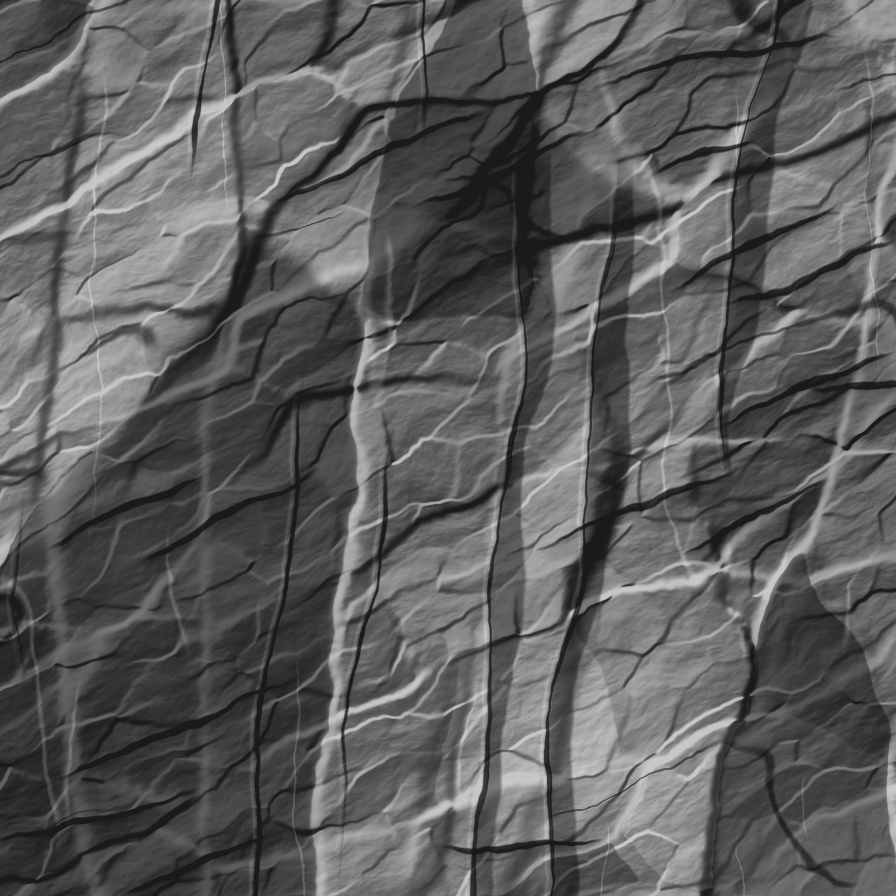
Reproduce this texture procedurally as a Shadertoy shader.

```glsl
// Grey cliff face: tilted Voronoi facets in steep and diagonal directions form
// a height field lit from the upper left. Shadowed blocks, long upright cracks,
// short ledges and thin veins are layered over it.

float hash(vec2 p) {
    vec3 q = fract(p.xyx * vec3(.1031, .1030, .0973));
    q += dot(q, q.yzx + 33.33);
    return fract((q.x + q.y) * q.z);
}

vec2 hash2(vec2 p) {
    return vec2(hash(p), hash(p + 71.7));
}

float noise(vec2 p) {
    vec2 cell = floor(p), f = fract(p);
    f = f * f * (3. - 2. * f);
    return mix(mix(hash(cell), hash(cell + vec2(1, 0)), f.x),
               mix(hash(cell + vec2(0, 1)), hash(cell + 1.), f.x), f.y);
}

float fbm(vec2 p) {
    float sum = 0., amp = .5;
    for (int i = 0; i < 5; i++) {
        sum += amp * noise(p);
        p = mat2(1.6, 1.2, -1.2, 1.6) * p + 13.1;
        amp *= .5;
    }
    return sum;
}

// Coordinates along and across a direction
vec2 along(vec2 p, float angle) {
    vec2 dir = vec2(cos(angle), sin(angle));
    return vec2(dot(p, dir), dot(p, vec2(-dir.y, dir.x)));
}

// Broken planes with narrow blended edges: x = height, y = random tone
vec2 facets(vec2 p) {
    vec2 base = floor(p), sum = vec2(0);
    float total = 0.;
    for (int j = -1; j <= 1; j++)
    for (int i = -1; i <= 1; i++) {
        vec2 cell = base + vec2(i, j);
        vec2 d = p - cell - hash2(cell);
        vec2 slope = 2. * hash2(cell + 19.) - 1.;
        float weight = exp(-30. * dot(d, d));
        sum += weight * vec2(dot(slope, d) + .5 * hash(cell + 5.), hash(cell + 43.));
        total += weight;
    }
    return sum / total;
}

vec2 roughness(vec2 p) {
    return vec2(fbm(p * 9.), fbm(p * 9. + 31.)) - .5;
}

// x = height, y = tone of the steep blocks, z = tone of the diagonal slabs
vec3 rock(vec2 p) {
    vec2 q = p + .05 * roughness(p);
    vec2 blocks = facets(along(q, 1.46) * vec2(1.8, 6.5));
    vec2 slabs = facets(along(q, .45) * vec2(4., 9.) + 7.);
    vec2 chips = facets(along(q, .6) * vec2(11., 26.) + 3.);
    float grain = fbm(along(q, .5) * vec2(20., 42.));
    float height = .018 * blocks.x + .012 * slabs.x + .0035 * chips.x + .003 * grain;
    return vec3(height, blocks.y, slabs.y);
}

void mainImage(out vec4 fragColor, in vec2 fragCoord) {
    vec2 p = fragCoord / iResolution.xy;
    vec2 rough = roughness(p);
    vec2 q = p + .05 * rough;

    // Relief lighting, compressed so that steps stay within the tonal range
    float eps = .002;
    vec3 stone = rock(p);
    vec2 grad = vec2(rock(p + vec2(eps, 0)).x, rock(p + vec2(0, eps)).x) - stone.x;
    float light = dot(grad / eps, vec2(.6, -.8));
    float tone = .435 + light / (1. + 2.5 * abs(light));

    // Broad weathering, pale slabs and shadowed faces
    tone += .4 * (fbm(along(p, .9) * vec2(2., 5.)) - .49);
    tone += .09 * (1. - smoothstep(.1, .15, stone.z));
    tone *= 1. - .42 * smoothstep(.81, .87, stone.y);
    tone *= 1. - .35 * smoothstep(.85, .91, stone.z);

    // Pale upright veins and dark diagonal fissures
    float vein = abs(noise(vec2(p.x * 14. + rough.x * .6, p.y * 1.5)) - .5);
    tone += .14 * (1. - smoothstep(0., .025, vein)) * smoothstep(.5, .7, noise(p * vec2(16., 6.)));
    float fissure = abs(noise(along(q, .4) * vec2(3., 10.)) - .5);
    tone *= 1. - .5 * (1. - smoothstep(.004, .02, fissure)) * smoothstep(.45, .65, noise(p * 9. + 4.));

    // Long leaning cracks, some with a shadow band on the right
    for (int i = 0; i < 8; i++) {
        float k = float(i);
        vec2 rnd = hash2(vec2(k, 3.));
        float x = p.x - (k + .2 + .6 * rnd.x) / 8. - .08 * (p.y - .5);
        x -= .05 * (noise(vec2(p.y * 5., k * 9.)) - .5) + .025 * rough.x;
        float presence = smoothstep(.35, .6, noise(vec2(p.y * 3. + k * 7., k * 5.)));
        float width = .0025 * presence * noise(vec2(p.y * 14., k));
        float band = .045 * noise(vec2(p.y * 6., k + 20.)) * step(.6, rnd.y);
        float shade = smoothstep(0., .003, x) * (1. - smoothstep(band, band + .005, x));
        tone *= 1. - .4 * shade * step(.6, rnd.y) * smoothstep(.0, .5, presence);
        tone *= 1. - .7 * presence * (1. - smoothstep(width, width + .002, abs(x)));
        tone += .1 * presence * exp(-pow((x + .006) / .002, 2.));
    }

    // Short tapering ledges with soft shade beneath
    for (int i = 0; i < 16; i++) {
        float k = float(i);
        vec2 rnd = hash2(vec2(k, 57.));
        vec2 d = along(p - hash2(vec2(k, 11.)), .05 + .45 * rnd.x) + .04 * rough;
        float taper = max(0., 1. - abs(d.x) / (.05 + .1 * rnd.y));
        float ends = smoothstep(0., .3, taper);
        float gap = 1. - smoothstep(.003 * taper, .003 * taper + .0025, abs(d.y));
        float under = (1. - smoothstep(-.002, .001, d.y)) * exp(min(d.y, 0.) / .014);
        tone *= (1. - .7 * ends * gap) * (1. - .35 * ends * under);
    }

    fragColor = vec4(vec3(clamp(tone, .1, .78)), 1.);
}
```
